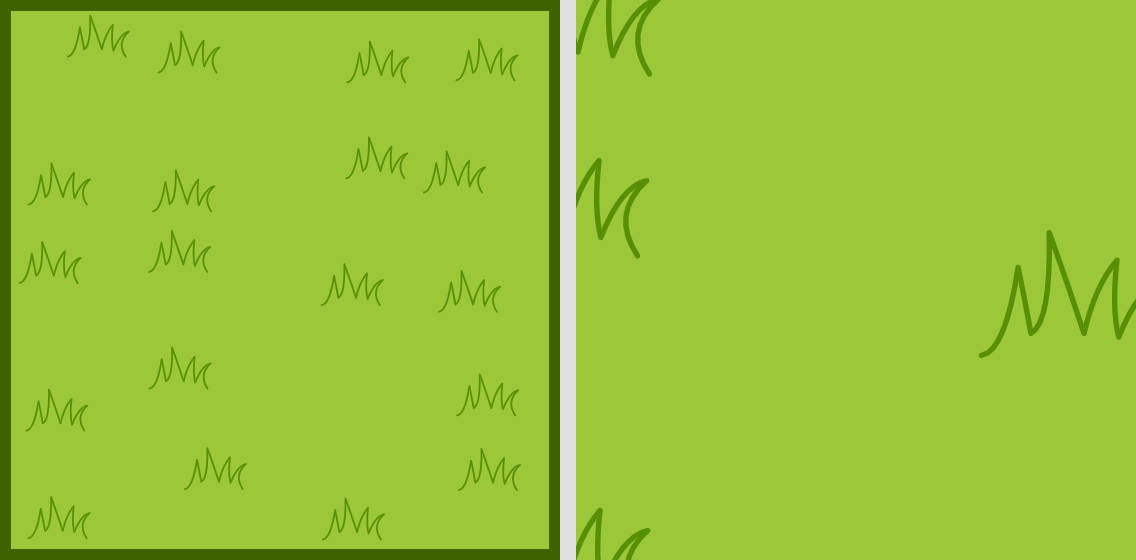
Left: the whole. Right: its middle third, enlarged.
Reproduce this pattern procedurally as a WebGL 2 fragment shader.

```glsl
#version 300 es
precision highp float;

uniform vec2 u_resolution;
out vec4 fragColor;

const vec3 MEADOW = vec3(0.61, 0.78, 0.22);
const vec3 BLADE = vec3(0.34, 0.56, 0.01);
const vec3 FRAME = vec3(0.24, 0.39, 0.0);

const float FRAME_WIDTH = 0.0196;
const float STROKE_RADIUS = 0.0016;
const float TUFT_SCALE = 0.109;
const vec2 TUFT_EXTENT = vec2(1.0, 0.67) * TUFT_SCALE;
const vec2 GRID = vec2(4.0, 5.0);
const vec2 CLEARING = vec2(2.0, 1.0);
const float CELL_MARGIN = 0.006;

// Chained quadratic curves: end, control, end, control, ...
const int CURVES = 8;
const vec2 OUTLINE[17] = vec2[17](
    vec2(0.00, 0.00), vec2(0.13, 0.02),
    vec2(0.20, 0.48), vec2(0.23, 0.34),
    vec2(0.27, 0.12), vec2(0.38, 0.18),
    vec2(0.37, 0.67), vec2(0.44, 0.48),
    vec2(0.56, 0.12), vec2(0.62, 0.38),
    vec2(0.74, 0.52), vec2(0.71, 0.25),
    vec2(0.75, 0.10), vec2(0.86, 0.38),
    vec2(1.00, 0.41), vec2(0.80, 0.23),
    vec2(0.95, 0.00)
);

vec2 hash22(vec2 p) {
    vec3 q = fract(vec3(p.xyx) * vec3(0.1031, 0.1030, 0.0973));
    q += dot(q, q.yzx + 33.33);
    return fract((q.xx + q.yz) * q.zy);
}

float segmentDistance(vec2 p, vec2 a, vec2 b) {
    vec2 ab = b - a;
    float t = clamp(dot(p - a, ab) / dot(ab, ab), 0.0, 1.0);
    return length(p - a - t * ab);
}

vec2 quadratic(vec2 a, vec2 control, vec2 b, float t) {
    return mix(mix(a, control, t), mix(control, b, t), t);
}

float curveDistance(vec2 p, vec2 a, vec2 control, vec2 b) {
    const int STEPS = 8;
    float d = 1e3;
    vec2 previous = a;
    for (int i = 1; i <= STEPS; i++) {
        vec2 next = quadratic(a, control, b, float(i) / float(STEPS));
        d = min(d, segmentDistance(p, previous, next));
        previous = next;
    }
    return d;
}

float tuftDistance(vec2 p) {
    float d = 1e3;
    for (int i = 0; i < CURVES; i++) {
        int k = 2 * i;
        d = min(d, curveDistance(p, OUTLINE[k], OUTLINE[k + 1], OUTLINE[k + 2]));
    }
    return d;
}

// One tuft per cell, jittered but kept inside its cell
float meadowDistance(vec2 p) {
    vec2 cellSize = vec2(1.0 - 2.0 * FRAME_WIDTH) / GRID;
    vec2 cell = floor((p - FRAME_WIDTH) / cellSize);
    if (cell == CLEARING) return 1e3;
    vec2 local = p - FRAME_WIDTH - cell * cellSize;
    vec2 room = cellSize - TUFT_EXTENT - 2.0 * CELL_MARGIN;
    vec2 base = CELL_MARGIN + hash22(cell + 7.0) * room;
    return tuftDistance((local - base) / TUFT_SCALE) * TUFT_SCALE;
}

float coverage(float signedDistance, float pixel) {
    return clamp(0.5 - signedDistance / pixel, 0.0, 1.0);
}

void main() {
    float side = min(u_resolution.x, u_resolution.y);
    vec2 uv = (gl_FragCoord.xy - 0.5 * u_resolution) / side + 0.5;
    float pixel = 1.0 / side;

    // Grass strokes
    float stroke = coverage(meadowDistance(uv) - STROKE_RADIUS, pixel);
    vec3 color = mix(MEADOW, BLADE, stroke);

    // Square frame
    vec2 fromCenter = abs(uv - 0.5);
    float inset = 0.5 - FRAME_WIDTH - max(fromCenter.x, fromCenter.y);
    color = mix(color, FRAME, coverage(inset, pixel));

    fragColor = vec4(color, 1.0);
}
```
